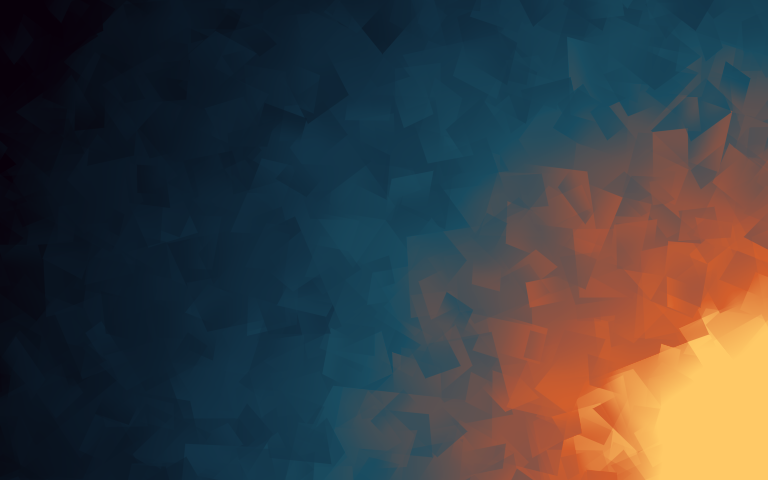
Write a Shadertoy shader that draws this background.

```glsl
// Overlapping translucent shards, glowing from a fiery lower right corner into dark blue.

// Four random values per cell, without sine
vec4 hash4(vec3 cell) {
    vec4 h = fract(cell.xyzx * vec4(0.1031, 0.1030, 0.0973, 0.1099));
    h += dot(h, h.wzxy + 33.33);
    return fract((h.xxyz + h.yzzw) * h.zywx);
}

float valueNoise(vec2 p) {
    vec2 i = floor(p), f = fract(p);
    f = f * f * (3.0 - 2.0 * f);
    float low = mix(hash4(vec3(i, 91.0)).x, hash4(vec3(i + vec2(1, 0), 91.0)).x, f.x);
    float high = mix(hash4(vec3(i + vec2(0, 1), 91.0)).x, hash4(vec3(i + 1.0, 91.0)).x, f.x);
    return mix(low, high, f.y);
}

// Distance from the fire: 0 is hottest
float coolness(vec2 p) {
    return length(p - vec2(1.6, 0.05));
}

float ramp(float from, float to, float x) {
    return clamp((x - from) / (to - from), 0.0, 1.0);
}

// Yellow, orange, rust, grey brown, teal, navy, near black
vec3 palette(float d) {
    vec3 color = vec3(1.0, 0.79, 0.40);
    color = mix(color, vec3(0.83, 0.37, 0.17), ramp(0.24, 0.37, d));
    color = mix(color, vec3(0.64, 0.33, 0.24), ramp(0.37, 0.51, d));
    color = mix(color, vec3(0.36, 0.32, 0.32), ramp(0.51, 0.68, d));
    color = mix(color, vec3(0.10, 0.30, 0.38), ramp(0.68, 0.83, d));
    color = mix(color, vec3(0.07, 0.20, 0.28), ramp(0.83, 1.10, d));
    color = mix(color, vec3(0.045, 0.11, 0.17), ramp(1.10, 1.35, d));
    color = mix(color, vec3(0.03, 0.05, 0.09), ramp(1.35, 1.62, d));
    return mix(color, vec3(0.03, 0.0, 0.04), ramp(1.62, 1.80, d));
}

void mainImage(out vec4 fragColor, in vec2 fragCoord) {
    // Stretch the width to 1.6 heights so the layout holds at any aspect
    vec2 p = fragCoord / iResolution.xy * vec2(1.6, 1.0);
    float pixel = 1.0 / iResolution.y;

    // Soft cloudy base
    float base = coolness(p);
    float heat = base + 0.07 * (valueNoise(p * 6.0) - 0.5) + 0.03 * (valueNoise(p * 17.0) - 0.5);

    // Shards, painted from large to small
    float size = 0.36;
    for (int layer = 0; layer < 7; layer++) {
        vec2 grid = p / size + float(layer) * 7.3;
        vec2 home = floor(grid);
        for (int k = 0; k < 9; k++) {
            vec2 cell = home + vec2(k % 3, k / 3) - 1.0;
            vec4 place = hash4(vec3(cell, float(layer) + 3.0));
            vec4 look = hash4(vec3(cell, float(layer) + 47.0));

            // Rotated and sheared quad
            vec2 q = grid - cell - place.xy;
            float angle = 6.283 * place.z;
            q = mat2(cos(angle), sin(angle), -sin(angle), cos(angle)) * q;
            q.x += q.y * 0.8 * (look.x - 0.5);
            vec2 halfSize = mix(vec2(0.22), vec2(0.55), vec2(place.w, look.y));
            vec2 edge = abs(q) - halfSize;
            float mask = 1.0 - smoothstep(-0.7, 0.7, max(edge.x, edge.y) * size / pixel);

            // Each shard fades towards one side
            float fade = smoothstep(-1.2, 0.9, q.x / halfSize.x);
            float opacity = mix(0.2, 0.85, look.z) * fade;

            // Tone of the place it lies on, shifted at random
            vec2 center = p + (cell + place.xy - grid) * size;
            float tone = mix(base, coolness(center), 0.55);
            tone += 0.28 * (look.w - 0.5) * smoothstep(0.12, 0.42, base);
            heat = mix(heat, tone, mask * opacity);
        }
        size *= 0.8;
    }

    fragColor = vec4(palette(heat), 1.0);
}
```
